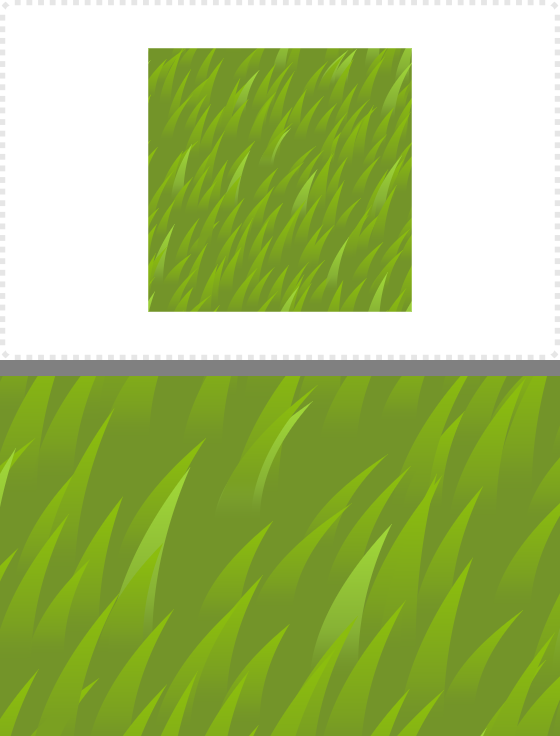
Top, the full canvas; bottom, a detail of the centre.
This pattern is drawn by a WebGL 2 fragment shader. Its source:

```glsl
#version 300 es
precision highp float;
// A square patch of wind-bent grass on white, inside a dashed rounded frame.

uniform vec2 u_resolution;
out vec4 fragColor;

const vec3 PAPER = vec3(1.0);
const vec3 DASH_GRAY = vec3(0.9);
const vec3 SOIL = vec3(0.45, 0.58, 0.16);
const vec3 BLADE_TIP = vec3(0.545, 0.74, 0.055);
const vec3 LIGHT_BASE = vec3(0.49, 0.64, 0.2);
const vec3 LIGHT_TIP = vec3(0.62, 0.83, 0.22);

const float PATCH_SIZE = 0.732;
const vec2 GRID = vec2(12.0, 11.0);   // whole blades per patch, so it wraps
const int REACH = 4;                  // cells a blade may extend up and right
const float LIGHT_SHARE = 0.08;

const float FRAME_WIDTH = 0.0145;
const float FRAME_RADIUS = 0.033;
const float DASH_PERIOD = 0.0324;

float hash(vec2 cell, float seed) {
    return fract(sin(dot(cell + seed * 17.3, vec2(127.1, 311.7))) * 43758.5);
}

// Coverage of a signed distance, positive inside.
float coverage(float dist, float pixel) {
    return clamp(0.5 + dist / pixel, 0.0, 1.0);
}

// Mask of a blade rooted at the origin; t runs from root (0) to tip (1).
float bladeMask(vec2 p, float t, float height, float lean, float width, float pixel) {
    if (t <= 0.0 || t >= 1.0) return 0.0;
    float left = lean * pow(t, 1.8);
    float right = left + width * (1.0 - pow(t, 1.5));
    float leftSlope = 1.8 * lean * pow(t, 0.8) / height;
    float rightSlope = leftSlope - 1.5 * width * sqrt(t) / height;
    float inside = min((p.x - left) / length(vec2(1.0, leftSlope)),
                       (right - p.x) / length(vec2(1.0, rightSlope)));
    return coverage(inside, pixel);
}

// Paints the blade of one cell over the given colour.
vec3 paintBlade(vec3 under, vec2 p, vec2 cell, float pixel) {
    vec2 id = mod(cell, GRID);
    vec2 root = (cell + vec2(hash(id, 1.0), hash(id, 2.0))) / GRID;
    float height = mix(0.13, 0.25, hash(id, 3.0));
    float lean = mix(0.075, 0.13, hash(id, 4.0));
    float width = mix(0.042, 0.062, hash(id, 5.0));
    float light = step(hash(id, 6.0), LIGHT_SHARE);

    vec2 local = p - root;
    float t = local.y / height;
    float mask = bladeMask(local, t, height, lean, width, pixel);
    vec3 tint = mix(mix(SOIL, LIGHT_BASE, light),
                    mix(BLADE_TIP, LIGHT_TIP, light),
                    clamp(t * 1.25 - 0.1, 0.0, 1.0));
    return mix(under, tint, mask * smoothstep(0.0, 0.35, t));
}

// Wrapping meadow over the unit square, painted from back to front.
vec3 grass(vec2 p, float pixel) {
    vec3 color = SOIL;
    vec2 home = floor(p * GRID);
    for (int row = 0; row < REACH; row++) {
        for (int col = REACH - 1; col >= 0; col--) {
            color = paintBlade(color, p, home - vec2(col, row), pixel);
        }
    }
    return color;
}

// Dashes along one straight side of the given length.
float sideDashes(float along, float sideLength, float pixel) {
    float count = round(sideLength / DASH_PERIOD);
    float period = sideLength / count;
    float offset = abs(fract(along / period) - 0.5) * period;
    return coverage(0.25 * period - offset, pixel);
}

// Dashed rounded frame, mirrored so that opposite canvas edges agree.
float frameMask(vec2 p, vec2 halfSize, float pixel) {
    vec2 straight = halfSize - FRAME_RADIUS;
    vec2 corner = abs(p) - straight;
    float dist = length(max(corner, 0.0)) + min(max(corner.x, corner.y), 0.0) - FRAME_RADIUS;
    float band = coverage(min(-dist, dist + FRAME_WIDTH), pixel);

    float dashes;
    if (min(corner.x, corner.y) > 0.0) {
        float arc = abs(atan(corner.y, corner.x) - radians(45.0)) * length(corner);
        dashes = coverage(0.25 * DASH_PERIOD - arc, pixel);
    } else if (corner.x > corner.y) {
        dashes = sideDashes(p.y + straight.y, 2.0 * straight.y, pixel);
    } else {
        dashes = sideDashes(p.x + straight.x, 2.0 * straight.x, pixel);
    }
    return band * dashes;
}

void main() {
    float pixel = 1.0 / u_resolution.y;
    vec2 halfSize = 0.5 * u_resolution * pixel;
    vec2 p = gl_FragCoord.xy * pixel - halfSize;

    vec3 color = mix(PAPER, DASH_GRAY, frameMask(p, halfSize, pixel));
    vec2 fromCenter = abs(p);
    float inPatch = coverage(0.5 * PATCH_SIZE - max(fromCenter.x, fromCenter.y), pixel);
    if (inPatch > 0.0) {
        color = mix(color, grass(p / PATCH_SIZE + 0.5, pixel / PATCH_SIZE), inPatch);
    }
    fragColor = vec4(color, 1.0);
}
```
